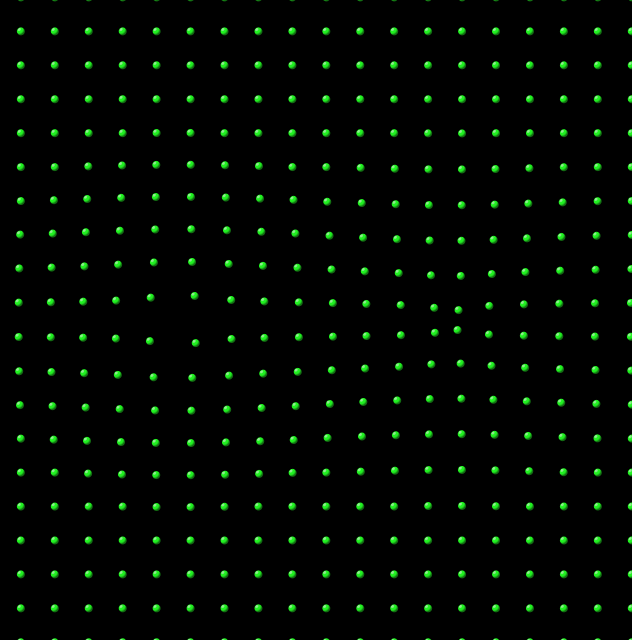
This pattern is drawn by a WebGL 1 fragment shader. Its source:

```glsl
precision highp float;
// Grid of small lit green beads, pushed apart on the left and pulled in on the right.
uniform vec2 u_resolution;

#define SPACING 0.05303
#define GRID_ORIGIN vec2(0.0326, 0.0495)
#define BEAD_RADIUS 0.0062
#define PUSH_CENTER vec2(0.2795, 0.496)
#define PULL_CENTER vec2(0.7070, 0.496)
#define FIELD_RADIUS 0.302
#define FIELD_STRENGTH 0.0131
#define FALLOFF 1.5

// Radial offset that points away from the center and fades to zero at the field radius.
vec2 radialPush(vec2 p, vec2 center) {
    vec2 away = p - center;
    float dist = max(length(away), 1e-4);
    float fade = 1.0 - pow(min(dist / FIELD_RADIUS, 1.0), FALLOFF);
    return away / dist * FIELD_STRENGTH * fade;
}

// Grid point after both fields have moved it.
vec2 beadCenter(vec2 cell) {
    vec2 p = GRID_ORIGIN + cell * SPACING;
    return p + radialPush(p, PUSH_CENTER) - radialPush(p, PULL_CENTER);
}

// Sphere lit from the upper left; q is the position in bead radii.
vec3 beadColor(vec2 q) {
    const vec3 shade = vec3(0.07, 0.42, 0.07);
    const vec3 body = vec3(0.13, 0.95, 0.13);
    const vec3 shine = vec3(0.58, 0.92, 0.58);
    vec3 normal = vec3(q, sqrt(max(1.0 - dot(q, q), 0.0)));
    float light = dot(normal, normalize(vec3(-0.45, 0.5, 0.75)));
    vec3 color = mix(shade, body, smoothstep(-0.05, 0.7, light));
    return mix(color, shine, smoothstep(0.82, 1.0, light));
}

void main() {
    vec2 uv = gl_FragCoord.xy / u_resolution.y;
    float pixel = 1.0 / u_resolution.y;
    vec2 nearest = floor((uv - GRID_ORIGIN) / SPACING + 0.5);
    vec3 color = vec3(0.0);

    // Moved beads can reach into neighbouring cells.
    for (int j = -1; j <= 1; j++) {
        for (int i = -1; i <= 1; i++) {
            vec2 offset = uv - beadCenter(nearest + vec2(float(i), float(j)));
            float edge = length(offset) - BEAD_RADIUS;
            float cover = clamp(0.5 - edge / pixel, 0.0, 1.0);
            color = mix(color, beadColor(offset / BEAD_RADIUS), cover);
        }
    }
    gl_FragColor = vec4(color, 1.0);
}
```
